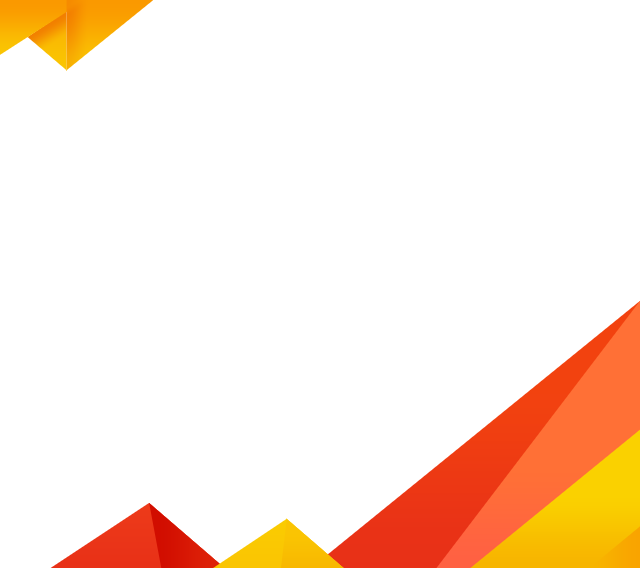
A Shadertoy shader for this background:

```glsl
// Canvas is one unit wide and HEIGHT units tall
const float HEIGHT = 0.8867;

const vec3 PAPER       = vec3(1.0);
const vec3 RED_TOP     = vec3(0.95, 0.26, 0.06);
const vec3 RED_BASE    = vec3(0.91, 0.19, 0.09);
const vec3 CRIMSON     = vec3(0.82, 0.05, 0.00);
const vec3 CRIMSON_LIT = vec3(0.87, 0.13, 0.03);
const vec3 CORAL       = vec3(1.00, 0.44, 0.21);
const vec3 CORAL_PINK  = vec3(1.00, 0.38, 0.26);
const vec3 LEMON       = vec3(0.98, 0.82, 0.00);
const vec3 GOLD        = vec3(0.98, 0.77, 0.01);
const vec3 AMBER       = vec3(0.97, 0.71, 0.00);
const vec3 ORANGE      = vec3(0.98, 0.60, 0.00);
const vec3 FOLD_SHADE  = vec3(0.94, 0.45, 0.00);

// Signed distance to the line a-b, negative on the side of 'inner'
float edgeDistance(vec2 p, vec2 a, vec2 b, vec2 inner) {
    vec2 normal = normalize(vec2(b.y - a.y, a.x - b.x));
    return -dot(p - a, normal) * sign(dot(inner - a, normal));
}

// Antialiased coverage of a triangle
float triangle(vec2 p, vec2 a, vec2 b, vec2 c) {
    float d = max(edgeDistance(p, a, b, c),
              max(edgeDistance(p, b, c, a), edgeDistance(p, c, a, b)));
    return clamp(0.5 - d * iResolution.x, 0.0, 1.0);
}

// Folded ribbon in the upper left corner
vec3 drawRibbon(vec3 col, vec2 p) {
    vec2 tip = vec2(0.104, 0.777);
    vec2 foldLow = vec2(0.043, 0.829);
    vec2 foldHigh = vec2(0.133, HEIGHT);
    float height = smoothstep(0.777, HEIGHT, p.y);

    // Inner fold, shaded beneath the front panel
    float depth = edgeDistance(p, foldLow, foldHigh, vec2(0.0, HEIGHT));
    float shade = 1.0 - smoothstep(0.0, 0.032, depth);
    vec3 inner = mix(mix(GOLD, ORANGE, height * 0.6), FOLD_SHADE, shade * 0.8);
    col = mix(col, inner, triangle(p, foldLow, tip, vec2(tip.x, 0.870)));

    // Front panel
    vec3 front = mix(GOLD, ORANGE, smoothstep(0.802, 0.885, p.y));
    col = mix(col, front, triangle(p, vec2(0.0, 0.801), vec2(0.0, HEIGHT), foldHigh));

    // Right panel, darkest along its vertical crease
    shade = (1.0 - smoothstep(tip.x, 0.140, p.x)) * mix(0.25, 0.75, height);
    shade *= mix(0.5, 1.0, smoothstep(-0.006, 0.006, depth));
    vec3 right = mix(mix(GOLD, ORANGE, height), FOLD_SHADE, shade);
    return mix(col, right, triangle(p, tip, vec2(tip.x, HEIGHT), vec2(0.2396, HEIGHT)));
}

// Overlapping slopes in the lower right corner
vec3 drawSlopes(vec3 col, vec2 p) {
    vec2 corner = vec2(1.0, 0.0);
    vec2 peak = vec2(1.0, 0.417);

    vec3 red = mix(RED_BASE, RED_TOP, smoothstep(0.0, 0.30, p.y));
    col = mix(col, red, triangle(p, vec2(0.486, 0.0), peak, corner));

    vec3 coral = mix(CORAL_PINK, CORAL, smoothstep(0.0, 0.17, p.y));
    col = mix(col, coral, triangle(p, vec2(0.682, 0.0), peak, corner));

    vec3 yellow = mix(AMBER, LEMON, smoothstep(0.0, 0.12, p.y));
    col = mix(col, yellow, triangle(p, vec2(0.735, 0.0), vec2(1.0, 0.216), corner));

    vec3 amber = mix(AMBER, ORANGE, 0.6 * smoothstep(0.92, 1.0, p.x));
    return mix(col, amber, triangle(p, vec2(0.921, 0.0), vec2(1.0, 0.065), corner));
}

// Two-faced pyramid standing on the lower edge; base holds left, ridge, right
vec3 drawPyramid(vec3 col, vec2 p, vec2 apex, vec3 base, vec3 leftFace, vec3 rightFace) {
    vec2 right = vec2(base.z, 0.0);
    col = mix(col, leftFace, triangle(p, vec2(base.x, 0.0), apex, right));
    return mix(col, rightFace, triangle(p, vec2(base.y, 0.0), apex, right));
}

void mainImage(out vec4 fragColor, in vec2 fragCoord) {
    vec2 p = fragCoord / iResolution.xy * vec2(1.0, HEIGHT);
    vec3 col = drawSlopes(drawRibbon(PAPER, p), p);

    // Red pyramid, then the yellow one in front
    vec3 redLeft = mix(RED_BASE, vec3(0.93, 0.23, 0.10), p.y / 0.102);
    vec3 redRight = mix(CRIMSON, CRIMSON_LIT, smoothstep(0.24, 0.34, p.x));
    col = drawPyramid(col, p, vec2(0.233, 0.1016), vec3(0.079, 0.252, 0.351), redLeft, redRight);

    vec3 yellowLeft = mix(GOLD, LEMON, 0.6 * p.y / 0.077);
    vec3 yellowRight = mix(AMBER, GOLD, smoothstep(-0.02, 0.06, p.y));
    col = drawPyramid(col, p, vec2(0.448, 0.0768), vec3(0.333, 0.439, 0.537), yellowLeft, yellowRight);

    fragColor = vec4(col, 1.0);
}
```
